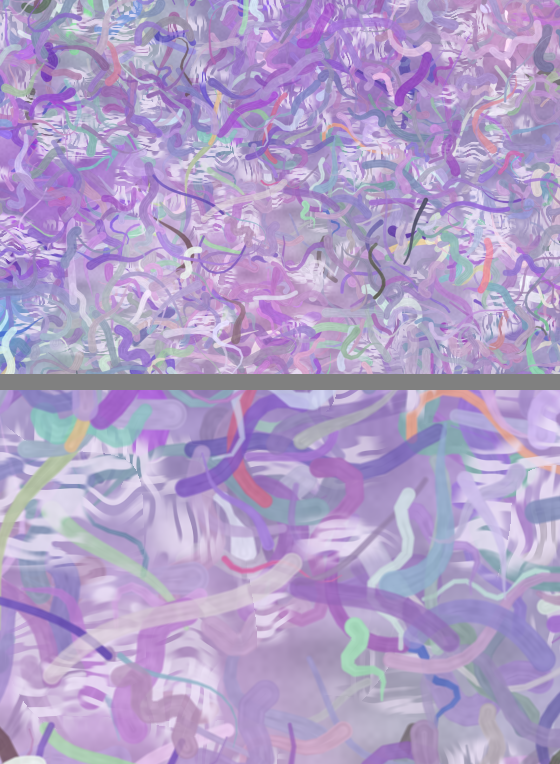
Top, the full canvas; bottom, a detail of the centre.
Give the GLSL for this pattern, as a Shadertoy shader.

```glsl
// Dense tangle of curling, overlapping paint strokes in lilac, slate, violet and sage.

const vec3 MAUVE  = vec3(.66, .53, .77);
const vec3 LILAC  = vec3(.74, .63, .81);
const vec3 SLATE  = vec3(.59, .60, .74);
const vec3 PALE   = vec3(.87, .83, .91);
const vec3 VIOLET = vec3(.64, .42, .81);
const vec3 SAGE   = vec3(.62, .75, .70);

vec4 hash4(vec3 p) {
    vec4 q = fract(p.xyzx * vec4(.1031, .1030, .0973, .1099));
    q += dot(q, q.wzxy + 33.33);
    return fract((q.xxyz + q.yzzw) * q.zywx);
}

float noise(vec2 p) {
    vec2 i = floor(p), f = fract(p);
    f = f * f * (3. - 2. * f);
    float a = hash4(vec3(i, 7.)).x, b = hash4(vec3(i + vec2(1, 0), 7.)).x;
    float c = hash4(vec3(i + vec2(0, 1), 7.)).x, d = hash4(vec3(i + 1., 7.)).x;
    return mix(mix(a, b, f.x), mix(c, d, f.x), f.y);
}

float blob(vec2 p, vec2 centre, float radius) {
    vec2 d = (p - centre) / radius;
    return exp(-dot(d, d));
}

// Slow drift of hue over the canvas
vec3 region(vec2 p) {
    vec3 c = mix(MAUVE, LILAC, noise(p * 4.));
    c = mix(c, SLATE, .6 * smoothstep(.4, .8, noise(p * 3. + 9.)));
    c = mix(c, SLATE, .6 * blob(p, vec2(1.35, .4), .3));
    c = mix(c, VIOLET, .9 * blob(p, vec2(.17, .5), .24));
    c = mix(c, VIOLET, .7 * blob(p, vec2(.85, .88), .25));
    c = mix(c, SAGE, .8 * blob(p, vec2(.25, .06), .2));
    c = mix(c, SAGE, .7 * blob(p, vec2(.3, .93), .22));
    c = mix(c, SAGE, .6 * blob(p, vec2(.85, .35), .12));
    c = mix(c, PALE, .7 * blob(p, vec2(.38, .34), .15));
    c = mix(c, PALE, .6 * blob(p, vec2(1.3, .28), .13));
    c = mix(c, vec3(.81, .63, .80), .8 * blob(p, vec2(.75, .12), .25));
    c = mix(c, vec3(.76, .54, .73), .8 * blob(p, vec2(1.38, .93), .2));
    return mix(c, vec3(.4, .66, .9), .8 * blob(p, vec2(0., .14), .1));
}

// Colour of one stroke; the last few percent are vivid or dark accents
vec3 pigment(float pick, vec4 r) {
    vec3 c = pick < .25 ? MAUVE
           : pick < .48 ? LILAC
           : pick < .64 ? SLATE
           : pick < .75 ? PALE
           : pick < .86 ? VIOLET
           : pick < .91 ? SAGE
           : pick < .945 ? vec3(.45, .33, .74)
           : pick < .96 ? vec3(.40, .37, .44)
           : vec3(.72, .66, .74) + .18 * cos(6.283 * (r.w + vec3(0., .33, .67)));
    return c + (r.xyz - .5) * vec3(.15, .17, .11) + (r.w - .5) * .12;
}

// Signed distance to a tapering, wandering stroke (x) and position along it (y)
vec2 strokeDistance(vec2 p, float len, float width, vec4 shape, vec4 curl) {
    vec2 nearest = vec2(1., 0.), a = vec2(0);
    const float STEPS = 12.;
    for (float i = 0.; i < STEPS; i++) {
        float t = (i + .5) / STEPS;
        float heading = 6.283 * shape.x + 4.5 * (shape.y - .5) * t
                      + mix(.1, 1.2, curl.x) * sin(mix(3., 11., curl.y) * t + 6.283 * curl.z);
        vec2 along = len / STEPS * vec2(cos(heading), sin(heading));
        float h = clamp(dot(p - a, along) / dot(along, along), 0., 1.);
        t = (i + h) / STEPS;
        float w = width * mix(1., 1. - .9 * t, smoothstep(.3, .7, curl.w));
        float d = length(p - a - along * h) - w;
        if (d < nearest.x) nearest = vec2(d, t);
        a += along;
    }
    return nearest;
}

// Small dry-brush scratches where pale ground shows through
float scratches(vec2 p) {
    float patches = smoothstep(.58, .78, noise(p * 15. + 3.));
    vec2 bent = p + .02 * vec2(noise(p * 30.), noise(p * 30. + 50.));
    float streaks = mix(noise(bent * vec2(50., 210.)), noise(bent * vec2(210., 50.)),
                        step(.5, noise(p * 9. + 70.)));
    return patches * smoothstep(.3, .65, streaks);
}

void mainImage(out vec4 fragColor, in vec2 fragCoord) {
    vec2 p = fragCoord / iResolution.y;
    float soft = max(.8 / iResolution.y, .0015);

    // Smeared underpainting, and its departure from the average hue
    vec3 ground = region(p);
    vec3 drift = ground - vec3(.68, .59, .78) + .12 * (noise(p * 5. + 21.) - .5);
    vec3 col = ground + .15 * (noise(p * vec2(18., 30.)) - .5);
    col = mix(col, PALE, .8 * scratches(p + 5.));

    // Layers of strokes, one per jittered grid cell
    for (float layer = 0.; layer < 26.; layer++) {
        float size = .15 + .16 * fract(layer * .618);
        vec2 g = p / size + layer * vec2(.37, .71);
        if (layer == 16.) col = mix(col, PALE + .05, .85 * scratches(p));
        for (int k = 0; k < 9; k++) {
            vec2 cell = floor(g) + vec2(k % 3 - 1, k / 3 - 1);
            vec4 place = hash4(vec3(cell, layer + 11.));
            vec4 shape = hash4(vec3(cell, layer + 53.));
            vec2 q = (g - cell - place.xy) * size;
            float len = size * mix(.5, .92, place.z);
            float width = mix(.0025, .0135, shape.z) * (layer < 8. ? 1.2 : 1.);
            if (length(q) > len + width) continue;

            vec4 curl = hash4(vec3(cell, layer + 97.));
            vec4 tone = hash4(vec3(cell, layer + 151.));
            vec2 s = strokeDistance(q, len, width, shape, curl);
            float cover = smoothstep(soft, -soft, s.x);
            vec3 paint = pigment(place.w, tone) + .6 * drift;
            paint += .06 * (noise(vec2(s.y * 9., s.x * 350.) + cell * 7.) - .5);
            float opacity = mix(.75, 1., shape.w) * mix(1., .85, s.y);
            col = mix(col, paint, cover * opacity);
        }
    }

    // Fine canvas grain
    col += .03 * (noise(p * 170.) - .5);
    fragColor = vec4(clamp(col, 0., 1.), 1.);
}
```
